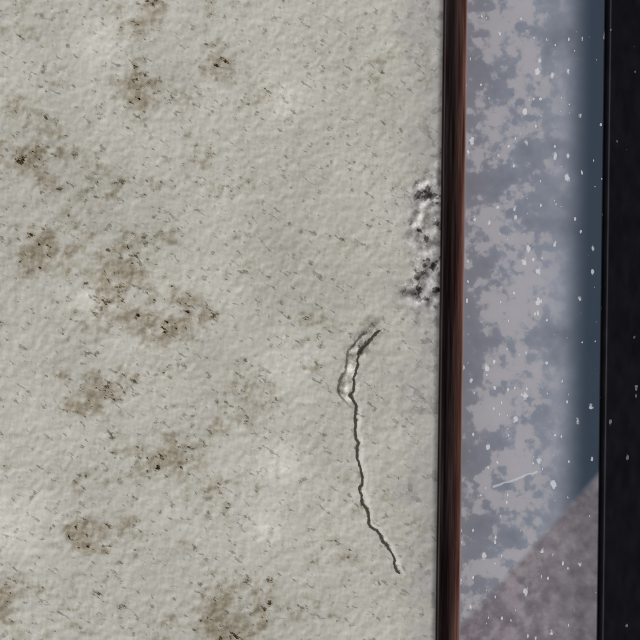
This texture is drawn by a WebGL 2 fragment shader. Its source:

```glsl
#version 300 es
precision highp float;
// Stained, cracked plaster wall beside a worn steel door frame.

#define PLASTER vec3(0.69, 0.68, 0.645)
#define STAIN vec3(0.50, 0.46, 0.385)
#define STEEL vec3(0.50, 0.515, 0.56)
#define SHADOW vec3(0.075, 0.075, 0.095)
#define FRAME_LEFT 0.693
#define STEEL_LEFT 0.731
#define STEEL_RIGHT 0.945
#define FRAME_LEAN 0.0125
#define GRAIN 0.30

uniform vec2 u_resolution;
out vec4 fragColor;

// Stain centres with radius
const vec3 STAINS[15] = vec3[15](
  vec3(.225, .868, .038), vec3(.37, .90, .035), vec3(.05, .78, .055),
  vec3(.16, .715, .045), vec3(.31, .75, .030), vec3(.195, .56, .060),
  vec3(.28, .49, .060), vec3(.15, .395, .048), vec3(.275, .29, .060),
  vec3(.38, .39, .036), vec3(.145, .18, .045), vec3(.36, .03, .060),
  vec3(.06, .60, .042), vec3(.22, .985, .050), vec3(.00, .06, .035));
// Pale worn spots with radius
const vec3 BLOOMS[6] = vec3[6](
  vec3(.44, .835, .030), vec3(.01, .18, .075), vec3(.165, .93, .045),
  vec3(.415, .17, .025), vec3(.145, .53, .020), vec3(.43, .27, .030));
const vec2 CRACK[9] = vec2[9](
  vec2(.590, .486), vec2(.562, .447), vec2(.553, .408), vec2(.553, .368),
  vec2(.562, .270), vec2(.569, .212), vec2(.580, .176), vec2(.606, .147),
  vec2(.625, .108));

float hash(vec2 p) {
  vec3 q = fract(vec3(p.xyx) * 0.1031);
  q += dot(q, q.yzx + 33.33);
  return fract((q.x + q.y) * q.z);
}

float noise(vec2 p) {
  vec2 i = floor(p), f = fract(p);
  f = f * f * (3.0 - 2.0 * f);
  return mix(mix(hash(i), hash(i + vec2(1, 0)), f.x),
             mix(hash(i + vec2(0, 1)), hash(i + vec2(1, 1)), f.x), f.y);
}

float fbm(vec2 p) {
  float sum = 0.0, amp = 0.5;
  for (int i = 0; i < 5; i++) {
    sum += amp * noise(p);
    p = mat2(1.6, 1.2, -1.2, 1.6) * p + 7.3;
    amp *= 0.5;
  }
  return sum;
}

float segmentDist(vec2 p, vec2 a, vec2 b) {
  vec2 d = b - a;
  return length(p - a - d * clamp(dot(p - a, d) / dot(d, d), 0.0, 1.0));
}

float crackDist(vec2 p) {
  float d = 1.0;
  for (int i = 0; i < 8; i++) d = min(d, segmentDist(p, CRACK[i], CRACK[i + 1]));
  return d;
}

// Light from the upper left on a bumpy surface
float relief(vec2 p, float scale) {
  return fbm(p * scale) - fbm(p * scale + vec2(-0.35, 0.45));
}

// Randomly placed paint chips
float chips(vec2 p, float scale, float density) {
  vec2 cell = floor(p * scale), f = fract(p * scale);
  vec2 centre = 0.3 + 0.4 * vec2(hash(cell + 3.1), hash(cell + 8.7));
  float size = 0.24 * hash(cell + 5.5);
  float d = length((f - centre) * vec2(1.3, 0.8)) + 0.2 * (noise(p * 320.0) - 0.5);
  return step(1.0 - density, hash(cell)) * (1.0 - smoothstep(size - 0.08, size + 0.08, d));
}

vec3 wall(vec2 p) {
  vec2 warped = p + 0.05 * (vec2(fbm(p * 13.0), fbm(p * 13.0 + 40.0)) - 0.48);
  float patches = 0.0, bloom = 0.0;
  for (int i = 0; i < 15; i++) {
    vec2 d = (warped - STAINS[i].xy) / STAINS[i].z;
    patches += exp(-dot(d, d));
  }
  for (int i = 0; i < 6; i++) {
    vec2 d = (warped - BLOOMS[i].xy) / BLOOMS[i].z;
    bloom += exp(-dot(d, d));
  }
  float mottle = fbm(p * 24.0) - 0.48, fine = fbm(p * 85.0) - 0.48;
  float stain = smoothstep(0.12, 0.85, 0.6 * patches + 1.1 * mottle + 1.1 * fine);
  vec3 col = mix(PLASTER, STAIN, 0.72 * stain);
  col += 0.08 * bloom + 0.13 * (fbm(p * 9.0 + 20.0) - 0.48);
  // slanted pits and grain
  vec2 slant = mat2(0.83, 0.56, -0.56, 0.83) * p;
  float pits = smoothstep(0.62, 0.82, fbm(slant * vec2(95.0, 170.0)));
  col -= pits * (0.16 + 0.25 * stain);
  col += GRAIN * (0.55 + 0.5 * stain) * relief(p, 110.0);
  // grey, crumbled margin next to the frame
  float margin = smoothstep(0.61, 0.685, p.x + 0.10 * (fbm(p * 22.0) - 0.48));
  float spall = smoothstep(0.0, 0.03, p.x - 0.622 + 0.06 * mottle - 0.5 * max(p.y - 0.68, 0.0))
              * smoothstep(0.49, 0.54, p.y) * (1.0 - smoothstep(0.70, 0.80, p.y));
  col = mix(col, vec3(0.58, 0.57, 0.575), 0.5 * margin + 0.25 * spall);
  col += (0.12 * margin + 0.65 * spall) * relief(p, 65.0);
  col -= 0.28 * max(spall, 0.35 * margin) * smoothstep(0.55, 0.68, fbm(p * 75.0));
  // crack: one strand below, braided above
  vec2 jag = p + 0.016 * (vec2(fbm(p * 55.0), fbm(p * 55.0 + 9.0)) - 0.48);
  float upper = smoothstep(0.35, 0.39, p.y);
  float main = crackDist(jag);
  float twin = crackDist(jag + vec2(0.017 * upper + 0.003, 0.006));
  float rubble = upper * (1.0 - smoothstep(0.008, 0.022, crackDist(jag + vec2(0.008, 0.0))));
  col += rubble * (0.9 * relief(p, 60.0) - 0.05);
  col += 0.07 * (1.0 - smoothstep(0.001, 0.005, crackDist(jag - vec2(0.006, 0.0))));
  float gap = max(1.0 - smoothstep(0.0008, 0.0038, main),
                  0.65 * upper * (1.0 - smoothstep(0.0005, 0.0035, twin)));
  return mix(col, vec3(0.21, 0.19, 0.165), 0.85 * gap);
}

vec3 steel(vec2 p, float t) {
  float cloud = fbm(p * 17.0 + 5.0), flake = fbm(p * 75.0 + 3.0);
  vec3 col = STEEL + 0.20 * (cloud - 0.48) + 0.07 * (flake - 0.48);
  col = mix(col, vec3(0.43, 0.41, 0.435), 0.5 * (1.0 - smoothstep(0.0, 0.35, t)));
  float worn = smoothstep(0.50, 0.62, 0.5 * cloud + 0.5 * flake + 0.11 * exp(-12.0 * (t - 0.28) * (t - 0.28)) - 0.02);
  col = mix(col, vec3(0.66, 0.64, 0.65), 0.65 * worn * (1.0 - smoothstep(0.5, 0.8, t)));
  // rounded dark edge and the reflection low on the right
  float mirror = smoothstep(-0.006, 0.008, dot(p - vec2(0.927, 0.251), vec2(0.743, -0.669)));
  col = mix(col, vec3(0.20, 0.24, 0.29), smoothstep(0.68, 0.92, t) * (0.95 - 0.5 * mirror));
  col = mix(col, vec3(0.45, 0.41, 0.425) + 0.25 * (flake - 0.48), 0.7 * mirror);
  col = mix(col, vec3(0.84, 0.84, 0.85), 0.7 * max(chips(p, 48.0, 0.13), chips(p + 0.37, 95.0, 0.08)));
  float scratch = segmentDist(p + 0.01 * (flake - 0.48), vec2(0.77, 0.238), vec2(0.84, 0.264));
  return mix(col, vec3(0.78), 0.6 * (1.0 - smoothstep(0.0005, 0.003, scratch)));
}

void main() {
  vec2 p = gl_FragCoord.xy / u_resolution;
  float aa = 1.0 / u_resolution.x;
  float x = p.x + FRAME_LEAN * (1.0 - p.y);
  vec3 col = wall(p) * (1.0 - 0.35 * smoothstep(FRAME_LEFT - 0.010, FRAME_LEFT, x));
  // dark wooden-brown reveal with a lit rim
  float streak = fbm(vec2(x * 260.0, p.y * 9.0));
  vec3 reveal = mix(vec3(0.10, 0.075, 0.075), vec3(0.32, 0.21, 0.185),
                    smoothstep(0.708, 0.730, x) * (0.5 + streak));
  reveal += 0.16 * (streak - 0.45) + 0.12 * exp(-pow((x - 0.6965) / 0.0014, 2.0));
  reveal = mix(reveal, vec3(0.62, 0.55, 0.54), 0.7 * smoothstep(0.727, 0.731, x));
  col = mix(col, reveal, smoothstep(-aa, aa, x - FRAME_LEFT));
  float t = (x - STEEL_LEFT) / (STEEL_RIGHT - STEEL_LEFT);
  col = mix(col, steel(p, t), smoothstep(-aa, aa, x - STEEL_LEFT));
  // black recess with a faint rim and dust
  vec3 recess = SHADOW + 0.05 * (fbm(p * vec2(90.0, 40.0)) - 0.48);
  recess *= smoothstep(-0.002, 0.009, x - STEEL_RIGHT);
  recess += 0.13 * exp(-pow((x - 0.9545) / 0.0014, 2.0)) + 0.3 * chips(p, 75.0, 0.05);
  col = mix(col, recess, smoothstep(-0.002, 0.002, x - STEEL_RIGHT));
  fragColor = vec4(clamp(col, 0.0, 1.0), 1.0);
}
```
